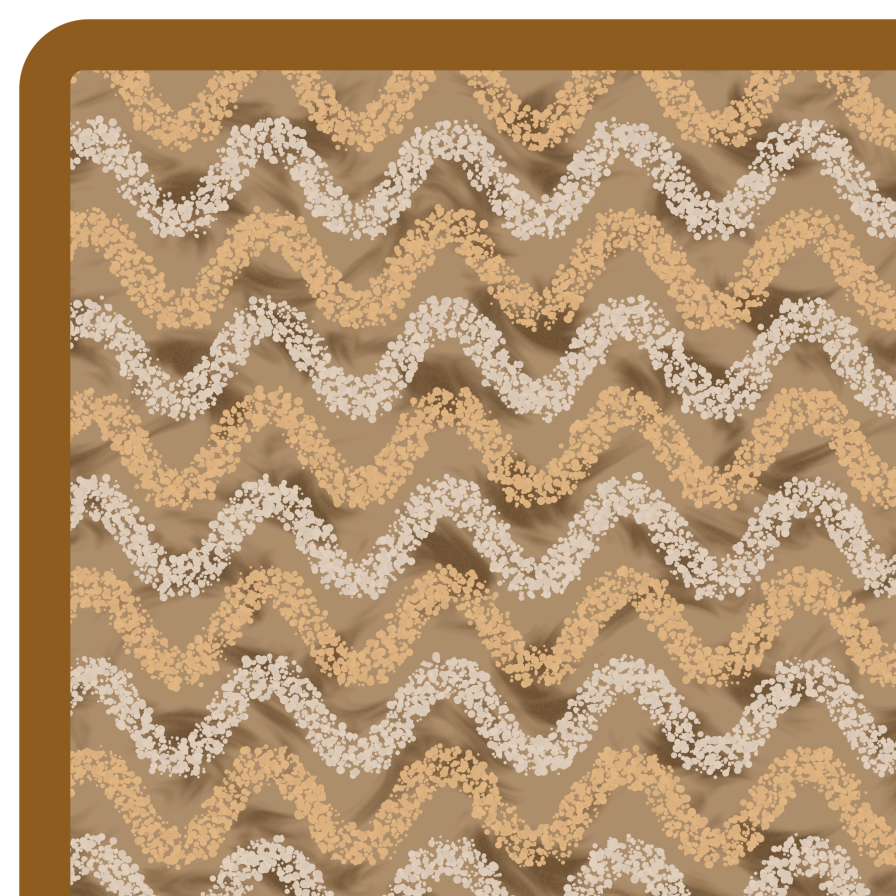
This pattern is drawn by a Shadertoy shader. Its source:

```glsl
// A framed panel of wavy bands, alternately cream and tan, on cloudy brown ground.
// Bands are cellular scatters of round dots kept near a repeated cosine curve;
// the ground is shaded by warped layered sines, and a rounded frame covers the edge.

const float TAU = 6.2831853;
const float WAVES_ACROSS = 5.0;
const float ROW_STEP = 0.1;
const float AMPLITUDE = 0.045;
const float HALF_WIDTH = 0.0215;
const float DOT_CELL = 0.008;

const vec3 PAPER = vec3(1.0);
const vec3 FRAME = vec3(0.56, 0.36, 0.12);
const vec3 GROUND = vec3(0.68, 0.555, 0.42);
const vec3 SHADE = vec3(0.44, 0.33, 0.21);
const vec3 CREAM = vec3(0.87, 0.80, 0.73);
const vec3 TAN = vec3(0.87, 0.70, 0.50);

vec3 hash3(vec2 p) {
    vec3 q = fract(p.xyx * vec3(0.1031, 0.1030, 0.0973));
    q += dot(q, q.yxz + 33.33);
    return fract((q.xxy + q.yzz) * q.zyx);
}

// Coverage of a shape from its signed distance
float fill(float dist, float pixel) {
    return 1.0 - smoothstep(-0.75 * pixel, 0.75 * pixel, dist);
}

// Region right of and below a rounded corner at the upper left
float cornerDistance(vec2 p, float inset, float radius) {
    vec2 q = inset + radius - vec2(p.x, 1.0 - p.y);
    return length(max(q, 0.0)) + min(max(q.x, q.y), 0.0) - radius;
}

// x: distance to the nearest wave, y: index of its row
vec2 nearestWave(vec2 p) {
    float k = TAU * WAVES_ACROSS;
    float slope = AMPLITUDE * k * sin(k * p.x);
    float level = (p.y + AMPLITUDE * cos(k * p.x)) / ROW_STEP;
    float row = floor(level + 0.5);
    return vec2(abs(level - row) * ROW_STEP / sqrt(1.0 + slope * slope), row);
}

// Soft blotches from warped layered sines
float clouds(vec2 p) {
    mat2 turn = mat2(0.8, 0.6, -0.6, 0.8);
    float sum = 0.0, weight = 1.0;
    for (int i = 0; i < 5; i++) {
        p += 0.6 * sin(p.yx + float(i));
        sum += weight * sin(p.x) * sin(p.y);
        p = turn * p * 1.7 + vec2(1.3, 2.7);
        weight *= 0.6;
    }
    return smoothstep(-0.2, 1.4, sum);
}

// One cellular layer of dots, painted over the given colour
vec3 paintDots(vec3 color, vec2 p, float layer, float pixel) {
    vec2 shifted = p / DOT_CELL + layer * vec2(0.37, 0.61);
    vec2 home = floor(shifted);
    for (int j = -1; j <= 1; j++)
    for (int i = -1; i <= 1; i++) {
        vec2 cell = home + vec2(i, j);
        vec3 rnd = hash3(cell + 171.0 * layer + 19.0);
        vec3 extra = hash3(cell + 83.0 * layer + 401.0);
        vec2 offset = (cell + rnd.xy - shifted) * DOT_CELL;
        vec2 wave = nearestWave(p + offset);
        float reach = HALF_WIDTH * mix(0.72, 1.12, extra.x);
        float radius = mix(0.0013, 0.0049, rnd.z * rnd.z);
        vec3 tint = mod(wave.y, 2.0) < 0.5 ? CREAM : TAN;
        tint *= 0.97 + 0.05 * extra.y;
        float cover = fill(length(offset) - radius, pixel);
        color = mix(color, tint, cover * step(wave.x, reach));
    }
    return color;
}

void mainImage(out vec4 fragColor, in vec2 fragCoord) {
    vec2 uv = fragCoord / iResolution.xy;
    float pixel = 1.0 / min(iResolution.x, iResolution.y);

    // Ground with grain in the shaded patches
    float shade = clouds(uv * vec2(23.0, 31.0));
    float grain = hash3(floor(uv * 400.0)).x - 0.5;
    vec3 color = mix(GROUND, SHADE, shade * (1.0 + 0.12 * grain));

    // Dotted bands
    for (int layer = 0; layer < 3; layer++)
        color = paintDots(color, uv, float(layer), pixel);

    // Frame and margin
    color = mix(FRAME, color, fill(cornerDistance(uv, 0.0785, 0.015), pixel));
    color = mix(PAPER, color, fill(cornerDistance(uv, 0.0215, 0.078), pixel));
    fragColor = vec4(color, 1.0);
}
```
